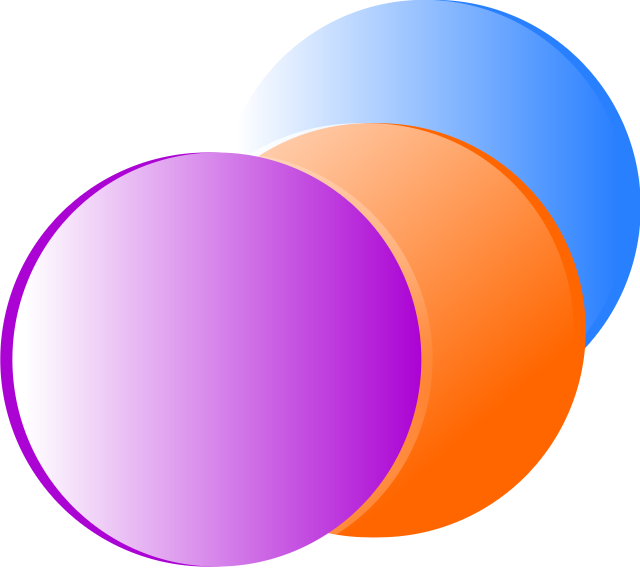
Reproduce this background procedurally as a WebGL 1 fragment shader.

```glsl
precision highp float;
// Three overlapping discs on white: blue behind, orange between, violet in front.
// Each disc is a solid rim circle under a slightly narrower, shifted ellipse
// with a linear gradient; pale halos lift the two front discs off the rest.

uniform vec2 u_resolution;

// Lengths are fractions of the canvas height.
const float RIM_RADIUS = 0.3645;
const vec2 FACE_RADII = vec2(0.360, 0.3645);

const vec2 BLUE_RIM = vec2(0.7636, 0.6358);
const vec2 ORANGE_RIM = vec2(0.6667, 0.4185);
const vec2 VIOLET_RIM = vec2(0.3650, 0.3670);
const float FACE_SHIFT = 0.0168;
const float ORANGE_HALO_SHIFT = 0.0353;
const float VIOLET_HALO_SHIFT = 0.0320;
const float ORANGE_HALO_ALPHA = 0.75;
const float VIOLET_HALO_ALPHA = 0.22;

const vec2 BLUE_START = vec2(0.4156, 0.0);
const vec2 BLUE_END = vec2(1.087, 0.0);
const vec2 ORANGE_START = vec2(0.4567, 0.7695);
const vec2 ORANGE_END = vec2(0.8767, 0.2805);
const vec2 VIOLET_START = vec2(0.044, 0.0);
const vec2 VIOLET_END = vec2(0.7416, 0.0);

const vec3 WHITE = vec3(1.0);
const vec3 BLUE = vec3(0.16, 0.50, 1.0);
const vec3 ORANGE = vec3(1.0, 0.40, 0.0);
const vec3 PEACH = vec3(1.0, 0.82, 0.70);
const vec3 VIOLET = vec3(0.67, 0.01, 0.83);

// Antialiased coverage of an axis-aligned ellipse.
float ellipse(vec2 p, vec2 center, vec2 radii) {
  float dist = (length((p - center) / radii) - 1.0) * radii.y;
  return clamp(0.5 - dist * u_resolution.y, 0.0, 1.0);
}

// Position along the segment from start to end, clamped to 0..1.
float along(vec2 p, vec2 start, vec2 end) {
  vec2 axis = end - start;
  return clamp(dot(p - start, axis) / dot(axis, axis), 0.0, 1.0);
}

// Solid rim circle, then the gradient face shifted sideways over it.
vec3 drawDisc(vec3 under, vec2 p, vec2 center, float shift, vec3 rim, vec3 face) {
  vec3 color = mix(under, rim, ellipse(p, center, vec2(RIM_RADIUS)));
  return mix(color, face, ellipse(p, center + vec2(shift, 0.0), FACE_RADII));
}

// Translucent white circle.
vec3 drawHalo(vec3 under, vec2 p, vec2 center, float shift, float alpha) {
  float cover = ellipse(p, center + vec2(shift, 0.0), vec2(RIM_RADIUS));
  return mix(under, WHITE, alpha * cover);
}

void main() {
  vec2 p = gl_FragCoord.xy / u_resolution.y;

  vec3 blueFace = mix(WHITE, BLUE, along(p, BLUE_START, BLUE_END));
  vec3 orangeFace = mix(PEACH, ORANGE, along(p, ORANGE_START, ORANGE_END));
  vec3 violetFace = mix(WHITE, VIOLET, along(p, VIOLET_START, VIOLET_END));

  // Back to front
  vec3 color = drawDisc(WHITE, p, BLUE_RIM, -FACE_SHIFT, BLUE, blueFace);

  color = drawHalo(color, p, ORANGE_RIM, -ORANGE_HALO_SHIFT, ORANGE_HALO_ALPHA);
  color = drawDisc(color, p, ORANGE_RIM, -FACE_SHIFT, ORANGE, orangeFace);

  // The violet halo weakens toward its rightmost point
  float level = abs(p.y - VIOLET_RIM.y) / RIM_RADIUS;
  float haloAlpha = VIOLET_HALO_ALPHA * mix(0.35, 1.0, smoothstep(0.0, 0.6, level));
  color = drawHalo(color, p, VIOLET_RIM, VIOLET_HALO_SHIFT, haloAlpha);
  color = drawDisc(color, p, VIOLET_RIM, FACE_SHIFT, VIOLET, violetFace);

  gl_FragColor = vec4(color, 1.0);
}
```
